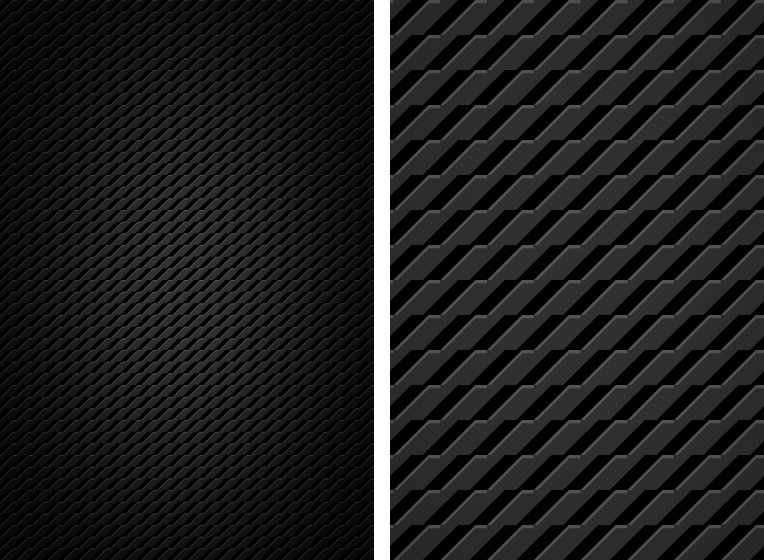
Left: the whole. Right: its middle third, enlarged.
A WebGL 2 fragment shader for this pattern:

```glsl
#version 300 es
precision highp float;
// Dark woven grille: rows of slanted grey bars with lit rims, fading to black at the borders.

uniform vec2 u_resolution;
out vec4 fragColor;

const vec2 REPEATS = vec2(24.0, 48.0);
const int SAMPLES = 4;              // antialiasing grid per axis

// Lengths below are in row heights.
const float PERIOD = 4.0 / 3.0;     // horizontal distance between bars
const float BAR_WIDTH = 0.84;
const float BAR_START = 0.1;        // left foot of the first bar
const float RIM_SIDE = 0.11;
const float RIM_TOP = 0.09;

const vec3 GAP_COLOR = vec3(0.002);
const vec3 BAR_CENTER = vec3(0.19);
const vec3 BAR_BORDER = vec3(0.036);
const vec3 RIM_CENTER = vec3(0.335);
const vec3 RIM_BORDER = vec3(0.15);

// Distance from the left side of the nearest bar, in a row slanted at 45 degrees.
float barOffset(float x, float height) {
    return mod(x - height - BAR_START, PERIOD);
}

// Returns bar coverage in x and rim coverage in y.
vec2 grille(vec2 p) {
    float height = fract(p.y);
    float across = barOffset(p.x, height);
    float bar = 1.0 - step(BAR_WIDTH, across);

    // The top is exposed where the bar in the row above steps sideways.
    float exposed = 1.0 - step(PERIOD - 1.0, barOffset(p.x, 1.0));
    float topRim = step(1.0 - RIM_TOP, height) * exposed;
    float sideRim = 1.0 - step(RIM_SIDE, across);
    return vec2(bar, bar * max(topRim, sideRim));
}

// Fraction of darkening, from 0 in the middle to 1 in the corners.
float vignette(vec2 uv) {
    return smoothstep(0.05, 1.2, length((uv - 0.5) * vec2(2.0, 1.8)));
}

void main() {
    vec2 uv = gl_FragCoord.xy / u_resolution;

    // Average the hard-edged pattern over the pixel.
    vec2 coverage = vec2(0.0);
    for (int j = 0; j < SAMPLES; j++) {
        for (int i = 0; i < SAMPLES; i++) {
            vec2 jitter = (vec2(i, j) + 0.5) / float(SAMPLES) - 0.5;
            vec2 cell = (gl_FragCoord.xy + jitter) / u_resolution * REPEATS;
            coverage += grille(cell * vec2(PERIOD, 1.0));
        }
    }
    coverage /= float(SAMPLES * SAMPLES);

    // Bars and rims are lit from the middle.
    float shade = vignette(uv);
    vec3 barColor = mix(BAR_CENTER, BAR_BORDER, shade);
    vec3 rimColor = mix(RIM_CENTER, RIM_BORDER, shade);
    vec3 color = mix(GAP_COLOR, barColor, coverage.x);
    color += (rimColor - barColor) * coverage.y;
    fragColor = vec4(color, 1.0);
}
```
